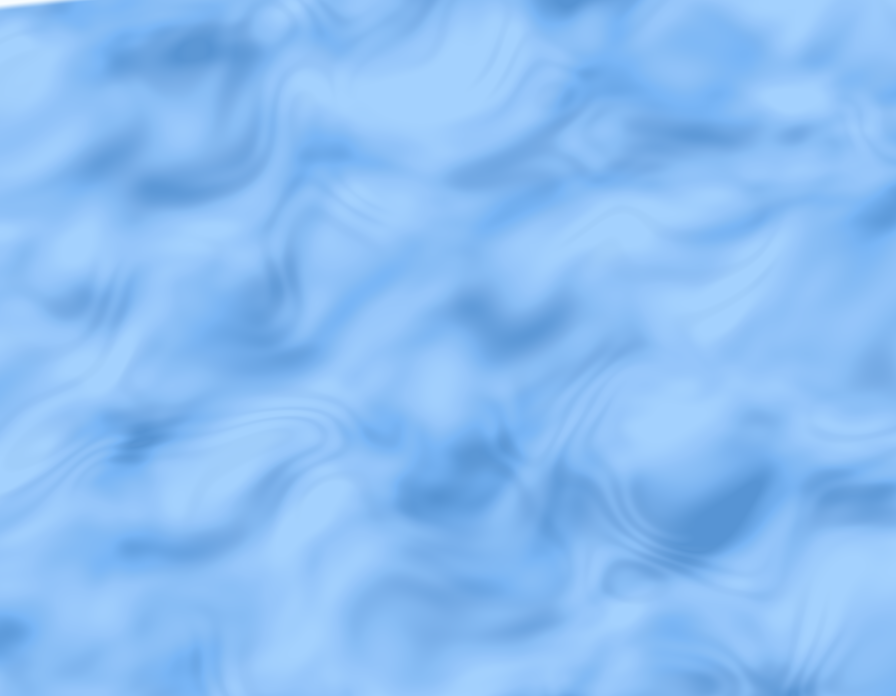
Write a WebGL 2 fragment shader that draws this texture.

```glsl
#version 300 es
precision highp float;
uniform vec2 u_resolution;
out vec4 fragColor;

vec2 gradientAt(vec2 cell) {
    vec3 q = fract(cell.xyx * vec3(0.1031, 0.1030, 0.0973));
    q += dot(q, q.yzx + 33.33);
    float angle = 6.2832 * fract((q.x + q.y) * q.z);
    return vec2(cos(angle), sin(angle));
}

// Gradient noise with a standard deviation near 0.22
float noise(vec2 p) {
    vec2 i = floor(p), f = fract(p);
    vec2 s = f * f * f * (f * (f * 6.0 - 15.0) + 10.0);
    vec2 e = vec2(1.0, 0.0);
    float bottom = mix(dot(gradientAt(i), f), dot(gradientAt(i + e), f - e), s.x);
    float top = mix(dot(gradientAt(i + e.yx), f - e.yx), dot(gradientAt(i + 1.0), f - 1.0), s.x);
    return mix(bottom, top, s.y);
}

mat2 rotation(float angle) {
    float c = cos(angle), s = sin(angle);
    return mat2(c, -s, s, c);
}

// Piecewise ramp from shaded troughs to pale crests
vec3 waterColor(float level, float tint) {
    vec3 middle = mix(vec3(0.47, 0.68, 0.91), vec3(0.47, 0.71, 0.965), tint);
    vec3 color = mix(vec3(0.34, 0.58, 0.83), middle, clamp((level + 2.5) / 1.5, 0.0, 1.0));
    color = mix(color, vec3(0.53, 0.74, 0.96), clamp((level + 1.0) / 0.8, 0.0, 1.0));
    color = mix(color, vec3(0.58, 0.77, 0.98), clamp((level + 0.2) / 0.8, 0.0, 1.0));
    return mix(color, vec3(0.64, 0.82, 0.995), smoothstep(0.4, 2.0, level));
}

void main() {
    vec2 p = gl_FragCoord.xy / u_resolution.y;

    // Bend the surface, then stretch it along shallow and steeper diagonals
    vec2 bend = vec2(noise(p * 4.2 + 7.3), noise(p * 4.2 + 41.7));
    vec2 q = p + 0.10 * bend;
    vec2 broad = rotation(0.20) * q;
    vec2 middle = rotation(0.40) * (q + 0.03 * bend.yx);
    vec2 steep = rotation(0.80) * (q - 0.03 * bend);

    // Large patches, shorter streaks and small ripples
    float level = 0.90 * noise(broad * vec2(3.2, 7.2) + 13.1);
    level += 0.75 * noise(middle * vec2(5.6, 11.5) + 29.6);
    level += 0.42 * noise(steep * vec2(8.0, 17.0) + 73.2);
    level += 0.20 * noise(broad * vec2(15.0, 27.0) + 3.4);
    level /= 0.275;

    // Soft curling ripples follow the contours of a slow field
    float field = noise(q * 4.6 + 61.2) + 0.3 * noise(middle * vec2(6.0, 10.0) + 17.5);
    float ripple = cos(field * 32.0) * smoothstep(-0.15, 0.25, noise(p * 4.0 + 83.0));
    level += 0.30 * ripple;

    float tint = smoothstep(-0.2, 0.2, noise(broad * vec2(4.0, 6.5) + 52.8));
    vec3 color = waterColor(level, tint);
    color = mix(color, vec3(0.50, 0.68, 0.88), 0.12 * smoothstep(0.1, 1.0, -ripple));

    // Pale rim tapering away from the upper left corner
    float rim = p.y - 0.988 - 0.11 * p.x;
    color = mix(color, vec3(0.97, 0.99, 1.0), smoothstep(-0.005, 0.007, rim));

    fragColor = vec4(color, 1.0);
}
```
